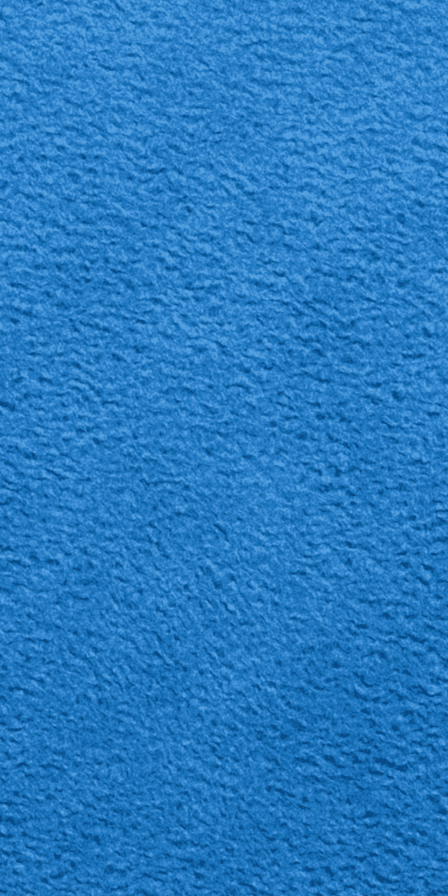
Write a WebGL 2 fragment shader that draws this texture.

```glsl
#version 300 es
precision highp float;
// Soft blue fleece: short slanted tufts with shadowed creases and fine fibres.

uniform vec2 u_resolution;
out vec4 fragColor;

const vec3 PALETTE[6] = vec3[6](
    vec3(0.04, 0.33, 0.58), vec3(0.06, 0.39, 0.65), vec3(0.09, 0.44, 0.72),
    vec3(0.14, 0.48, 0.76), vec3(0.20, 0.53, 0.81), vec3(0.28, 0.59, 0.85));

const vec2 TUFT_FREQ = vec2(29.0, 52.0);    // tufts per canvas width, along and across
const vec2 COMBED_FREQ = vec2(34.0, 60.0);  // tufts in the steeper combed patch
const vec2 FIBRE_FREQ = vec2(75.0, 128.0);
const float TUFT_ANGLE = -0.22;
const float COMBED_ANGLE = -0.75;
const float FIBRE_ANGLE = -0.75;
const float LIGHT_STEP = 0.009;             // distance between lit edge and its shadow
const float WARP = 0.012;
const float FINE_WARP = 0.0055;
const float RELIEF_GAIN = 2.7;
const float CREASE_GAIN = 1.2;
const float FIBRE_GAIN = 2.6;
const float GRAIN_GAIN = 2.1;
const float TONE_BOTTOM = 1.95;
const float TONE_TOP = 3.75;

uint mixBits(uint n) {
    n = (n ^ (n >> 16)) * 0x7feb352dU;
    n = (n ^ (n >> 15)) * 0x846ca68bU;
    return n ^ (n >> 16);
}

vec2 gradientAt(vec2 cell) {
    ivec2 c = ivec2(cell);
    uint h = mixBits(uint(c.x) + mixBits(uint(c.y)));
    float a = float(h & 0xffffU) / 65536.0 * 6.28319;
    return vec2(cos(a), sin(a));
}

// Gradient noise, roughly -0.7 to 0.7
float noise(vec2 p) {
    vec2 i = floor(p), f = p - i;
    vec2 u = f * f * f * (f * (f * 6.0 - 15.0) + 10.0);
    vec2 e = vec2(1.0, 0.0);
    float a = dot(gradientAt(i), f);
    float b = dot(gradientAt(i + e.xy), f - e.xy);
    float c = dot(gradientAt(i + e.yx), f - e.yx);
    float d = dot(gradientAt(i + e.xx), f - e.xx);
    return mix(mix(a, b, u.x), mix(c, d, u.x), u.y);
}

vec2 rotate(vec2 p, float a) {
    float c = cos(a), s = sin(a);
    return vec2(c * p.x + s * p.y, c * p.y - s * p.x);
}

// Pile height: tufts plus smaller clumps
float pile(vec2 p, float angle, vec2 freq) {
    vec2 q = rotate(p, angle) * freq;
    return noise(q) + 0.55 * noise(q * 1.9 + 17.3);
}

// Light from above: bright upper edges, dark narrow creases below
float tuftShade(vec2 p, float angle, vec2 freq) {
    float h = pile(p, angle, freq);
    float above = pile(p + LIGHT_STEP * vec2(0.35, 0.94), angle, freq);
    float slope = h - above;
    float crease = smoothstep(0.15, 0.6, above - h);
    return RELIEF_GAIN * slope - CREASE_GAIN * (crease - 0.15);
}

// Broad light and dark areas of the cloth
float broadTone(vec2 p, vec2 uv, float combed) {
    float t = mix(TONE_BOTTOM, TONE_TOP, smoothstep(-0.1, 1.1, uv.y));
    t += 0.4 * combed + 0.3 * (0.5 - uv.x) * (1.0 - uv.y);
    return t + 0.6 * noise(p * vec2(3.1, 2.3) + 4.7) + 0.7 * noise(p * 9.0 + 9.1);
}

vec3 blueRamp(float tone) {
    tone = clamp(tone, -0.6, 5.6);
    int i = int(clamp(floor(tone), 0.0, 4.0));
    return mix(PALETTE[i], PALETTE[i + 1], tone - float(i));
}

void main() {
    vec2 p = gl_FragCoord.xy / u_resolution.x;
    vec2 uv = gl_FragCoord.xy / u_resolution;

    // Wavy displacement breaks up rows, a finer one frays the tuft edges
    vec2 w = p + WARP * vec2(noise(p * 13.0 + 31.0), noise(p * 15.0 + 57.0));
    w += FINE_WARP * vec2(noise(p * 66.0 + 5.0), noise(p * 70.0 + 43.0));

    // Patch where the pile is brushed steeply
    vec2 d = (uv - vec2(0.42, 0.28)) / vec2(0.36, 0.26);
    float combed = exp(-dot(d, d)) * (0.9 + 0.8 * noise(p * 5.0 + 2.0));
    combed = clamp(combed, 0.0, 1.0);

    float tufts = mix(tuftShade(w, TUFT_ANGLE, TUFT_FREQ),
                      tuftShade(w, COMBED_ANGLE, COMBED_FREQ),
                      0.8 * smoothstep(0.2, 0.8, combed));
    tufts *= mix(1.0, 0.75, smoothstep(0.6, 1.0, uv.y));

    // Fine fibres and speckle
    float fibres = noise(rotate(w, FIBRE_ANGLE) * FIBRE_FREQ + 71.0);
    float grain = noise(rotate(p, 0.5) * 167.0 + 23.0);

    float tone = broadTone(p, uv, combed) + tufts
               + FIBRE_GAIN * fibres + GRAIN_GAIN * grain;
    fragColor = vec4(blueRamp(tone), 1.0);
}
```
